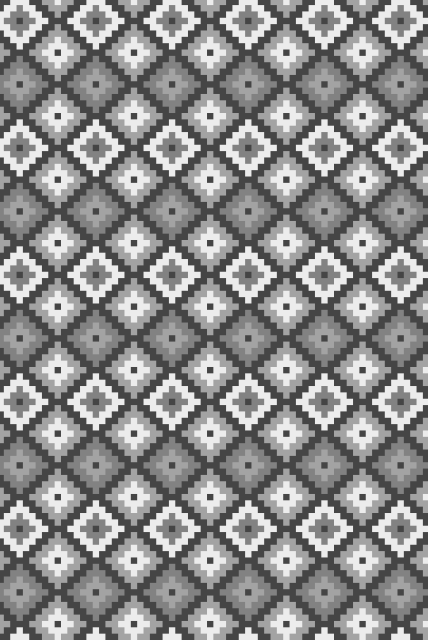
Write a WebGL 1 fragment shader that draws this pattern.

```glsl
precision highp float;

// Woven lattice of stepped diamonds on a square grid of flat grey stitches.
// Each diamond is a set of city-block rings: rim, core and a dark eye. Three
// colourings alternate by row, and stitch edges get an exact box filter.

uniform vec2 u_resolution;

const float STITCHES_DOWN = 100.8;           // stitches in the canvas height
const vec2 TILE = vec2(12.0, 20.0);          // repeat size, in stitches
const vec2 ORIGIN = vec2(5.4, 7.1);          // a pale diamond, from canvas centre
const float RIM_RADIUS = 4.0;
const float CORE_RADIUS = 2.0;

const vec3 CHARCOAL = vec3(0.27);
const vec3 MID_GREY = vec3(0.51);
const vec3 LIGHT_GREY = vec3(0.64);
const vec3 OFF_WHITE = vec3(0.925);

// City-block distance in whole stitches to the nearest repeat of a centre
float ringIndex(vec2 stitch, vec2 centre) {
  vec2 offset = mod(stitch - centre + 0.5 * TILE + 0.5, TILE) - 0.5 * TILE - 0.5;
  return abs(offset.x) + abs(offset.y);
}

// Lay one repeating diamond over the ground colour
vec3 addDiamond(vec3 ground, vec2 stitch, vec2 centre, vec3 rim, vec3 core) {
  float ring = ringIndex(stitch, centre);
  vec3 color = mix(ground, rim, step(ring, RIM_RADIUS + 0.5));
  color = mix(color, core, step(ring, CORE_RADIUS + 0.5));
  return mix(color, CHARCOAL, step(ring, 0.5));
}

// Flat colour of a single stitch
vec3 stitchColor(vec2 stitch) {
  vec3 color = CHARCOAL;
  color = addDiamond(color, stitch, vec2(0.0), OFF_WHITE, MID_GREY);
  color = addDiamond(color, stitch, vec2(0.0, 0.5) * TILE, MID_GREY, LIGHT_GREY);
  color = addDiamond(color, stitch, vec2(0.5, 0.25) * TILE, LIGHT_GREY, OFF_WHITE);
  color = addDiamond(color, stitch, vec2(0.5, -0.25) * TILE, LIGHT_GREY, OFF_WHITE);
  return color;
}

void main() {
  float pixel = STITCHES_DOWN / u_resolution.y;
  vec2 p = (gl_FragCoord.xy - 0.5 * u_resolution) * pixel - ORIGIN + 0.5;

  // Blend the stitches under the pixel by the area each one covers
  vec2 low = floor(p - 0.5 * pixel);
  vec2 high = floor(p + 0.5 * pixel);
  vec2 cover = clamp((p + 0.5 * pixel - high) / pixel, 0.0, 1.0);
  vec3 bottom = mix(stitchColor(low), stitchColor(vec2(high.x, low.y)), cover.x);
  vec3 top = mix(stitchColor(vec2(low.x, high.y)), stitchColor(high), cover.x);

  gl_FragColor = vec4(mix(bottom, top, cover.y), 1.0);
}
```
